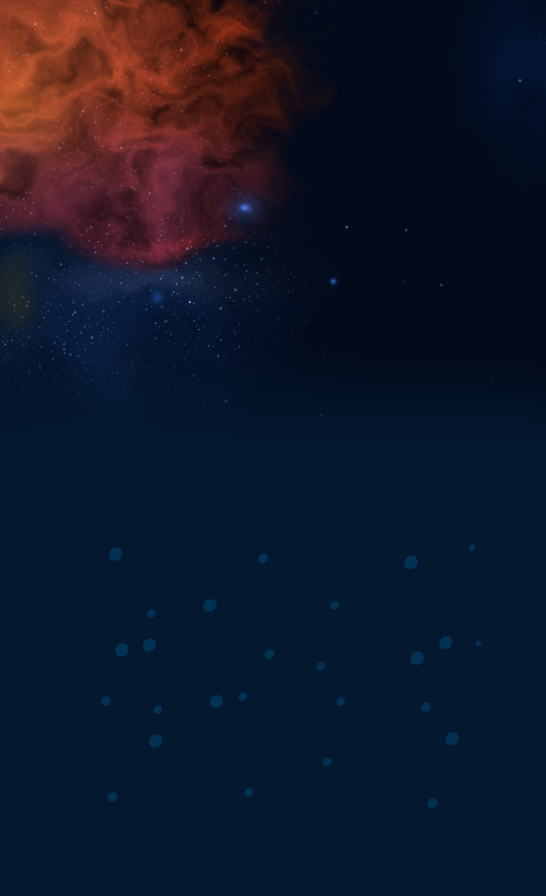
This background is drawn by a Shadertoy shader. Its source:

```glsl
// Orange nebula and stars over a deep navy field with scattered blue dots.

const vec3 NAVY = vec3(0.016, 0.096, 0.186);
const vec3 NIGHT = vec3(0.006, 0.040, 0.104);
const vec3 DOT_BLUE = vec3(0.010, 0.205, 0.340);
const vec3 STAR_BLUE = vec3(0.16, 0.36, 0.70);

float hash(vec2 p) {
    vec3 q = fract(vec3(p.xyx) * 0.1031);
    q += dot(q, q.yzx + 33.33);
    return fract((q.x + q.y) * q.z);
}

float noise(vec2 p) {
    vec2 i = floor(p), f = fract(p);
    f = f * f * (3.0 - 2.0 * f);
    return mix(mix(hash(i), hash(i + vec2(1, 0)), f.x),
               mix(hash(i + vec2(0, 1)), hash(i + vec2(1, 1)), f.x), f.y);
}

float fbm(vec2 p) {
    float sum = 0.0, amp = 0.5;
    for (int i = 0; i < 5; i++) {
        sum += amp * noise(p);
        p = mat2(1.6, 1.2, -1.2, 1.6) * p + 7.3;
        amp *= 0.5;
    }
    return sum;
}

// Soft elliptical falloff, 1 at the centre
float glow(vec2 p, vec2 centre, vec2 size) {
    vec2 d = (p - centre) / size;
    return exp(-dot(d, d));
}

// One scattered star per tilted grid cell, mostly faint; density is the lit share
float stars(vec2 p, float cells, float density, float radius) {
    vec2 g = mat2(0.8, 0.6, -0.6, 0.8) * p * cells;
    vec2 id = floor(g);
    vec2 jitter = 0.1 + 0.8 * vec2(hash(id + 3.7), hash(id + 19.1));
    float d = length(g - id - jitter) / cells;
    float lit = step(1.0 - density, hash(id + 41.0));
    float power = hash(id + 67.0);
    return lit * (0.15 + 0.85 * power * power * power) * exp(-d * d / (radius * radius));
}

// A bent row of dots, drawn twice with a diagonal shift
float dotRow(vec2 p, vec2 start, vec2 stride, vec2 bend, int count, vec2 radius, float aa) {
    float cover = 0.0;
    for (int i = 0; i < 2 * count; i++) {
        float column = float(i % count), copy = float(i / count);
        float middle = mod(column, 2.0);
        vec2 d = p - start - column * stride - middle * bend - copy * vec2(0.007, -0.107);
        d = vec2(d.x + d.y, d.y - d.x) * vec2(0.66, 0.75);
        float r = mix(radius.x, radius.y, middle);
        cover = max(cover, 1.0 - smoothstep(-aa, aa, length(d) - r));
    }
    return cover;
}

vec3 nebula(vec3 base, vec2 p) {
    vec2 warp = vec2(fbm(p * 11.0), fbm(p * 11.0 + 31.0)) - 0.48;
    vec2 w = p + 0.10 * warp;
    float cloud = fbm(w * vec2(15.0, 24.0) + 5.0);
    float wisp = 1.0 - abs(2.0 * fbm(w * vec2(20.0, 34.0) + 50.0 + 2.0 * warp) - 1.0);

    // Blue haze with an olive patch under the cloud
    vec3 col = base;
    col += vec3(0.020, 0.035, 0.085) * glow(w, vec2(0.12, 0.66), vec2(0.16, 0.085)) * (0.2 + 1.6 * cloud);
    col += vec3(0.080, 0.075, 0.085) * glow(w, vec2(0.18, 0.700), vec2(0.12, 0.022)) * (0.4 + 1.2 * cloud);
    col += vec3(0.090, 0.055, -0.05) * glow(w, vec2(0.01, 0.665), vec2(0.035, 0.035));

    // Warm body: dull red on the right, orange at the top left
    vec3 warm = mix(vec3(0.35, 0.13, 0.20), vec3(0.46, 0.15, 0.09), smoothstep(0.76, 0.90, w.y));
    warm *= mix(1.0, 0.48, smoothstep(0.12, 0.32, w.x - 0.12 * (p.y - 0.85)));
    warm += vec3(0.13, 0.10, 0.06) * glow(w, vec2(0.05, 0.95), vec2(0.15, 0.13));
    warm += vec3(0.24, 0.16, 0.05) * glow(w, vec2(-0.01, 0.87), vec2(0.065, 0.065));
    warm += vec3(0.20, 0.05, 0.01) * glow(w, vec2(0.27, 0.95), vec2(0.05, 0.030)) * wisp;
    float relief = (cloud - 0.48) * 0.9 + (wisp - 0.82) * 0.7;
    warm *= 0.92 + relief * mix(0.6, 1.7, smoothstep(0.0, 0.28, p.x));

    // Ragged right side and sagging lower rim
    float lowerRim = 0.738 - 0.032 * glow(vec2(p.x, 0.0), vec2(0.16, 0.0), vec2(0.07, 1.0));
    float body = smoothstep(lowerRim - 0.014, lowerRim + 0.024, p.y + 0.07 * warp.y);
    body *= 1.0 - smoothstep(0.25, 0.375, w.x + 0.10 * warp.y - 0.10 * (cloud - 0.48));
    col = mix(col, max(warm, vec3(0.02, 0.02, 0.05)), body);
    float ridge = 0.722 + 3.0 * max(p.x - 0.18, 0.0) * (0.34 - p.x);
    col += vec3(0.17, 0.025, 0.025) * wisp * glow(vec2(p.x, p.y - ridge + 0.04 * warp.x), vec2(0.22, 0.0), vec2(0.06, 0.008));
    return col;
}

void mainImage(out vec4 fragColor, in vec2 fragCoord) {
    vec2 p = fragCoord / iResolution.y;
    float aa = 0.8 / iResolution.y;

    // Night sky fading into the navy field, paler towards the left
    float sky = smoothstep(0.49, 0.62, p.y + 0.02 * (fbm(p * 8.0) - 0.5));
    vec3 col = mix(NAVY, NIGHT, sky * mix(0.45, 1.0, smoothstep(0.1, 0.36, p.x)));
    float corner = glow(p, vec2(0.60, 0.92), vec2(0.065, 0.09));
    col += vec3(0.016, 0.040, 0.095) * corner * 2.0 * fbm(p * 20.0);
    col = mix(col, nebula(col, p), smoothstep(0.50, 0.58, p.y));

    // Star dust in uneven drifts, densest in the haze and the upper right corner
    float field = smoothstep(0.53, 0.63, p.y) * (1.0 - smoothstep(0.20, 0.40, p.x));
    float dust = min(field + 0.8 * corner, 1.0) * smoothstep(0.25, 0.65, fbm(p * 13.0 + 80.0));
    dust *= mix(1.0, 0.6, smoothstep(0.72, 0.78, p.y));
    float light = stars(p, 150.0, 0.50, 0.0009) * 0.75 + stars(p + 0.37, 70.0, 0.45, 0.0012);
    col += vec3(0.36, 0.48, 0.66) * light * dust * 1.2;
    col += vec3(0.3, 0.45, 0.65) * stars(p + 0.11, 23.0, 0.12, 0.0014) * sky;

    // Bright blue stars
    vec2 mainStar = vec2(0.273, 0.768);
    col += STAR_BLUE * (0.35 * glow(p, mainStar, vec2(0.019, 0.016)) + 0.8 * glow(p, mainStar, vec2(0.005, 0.0035)));
    col += STAR_BLUE * (0.9 * glow(p, vec2(0.372, 0.686), vec2(0.003)) + 0.35 * glow(p, vec2(0.176, 0.668), vec2(0.006)));

    // Scattered dots
    float dots = dotRow(p, vec2(0.129, 0.3815), vec2(0.1648, -0.0046), vec2(0), 3, vec2(0.0074, 0.0053), aa);
    dots = max(dots, dotRow(p, vec2(0.169, 0.315), vec2(0.1022, 0.0046), vec2(-0.037, 0.0045), 3, vec2(0.0046, 0.0071), aa));
    dots = max(dots, dotRow(p, vec2(0.1667, 0.280), vec2(0.1654, 0.0013), vec2(0.026, -0.0247), 3, vec2(0.0072, 0.0047), aa));
    dots = max(dots, dotRow(p, vec2(0.1185, 0.2174), vec2(0.1784, -0.0033), vec2(-0.026, 0.0085), 3, vec2(0.0052, 0.0047), aa));
    dots = max(dots, dotRow(p, vec2(0.527, 0.389), vec2(0), vec2(0), 1, vec2(0.0033), aa));
    col = mix(col, DOT_BLUE, dots * 0.9);

    fragColor = vec4(clamp(col, 0.0, 1.0), 1.0);
}
```
